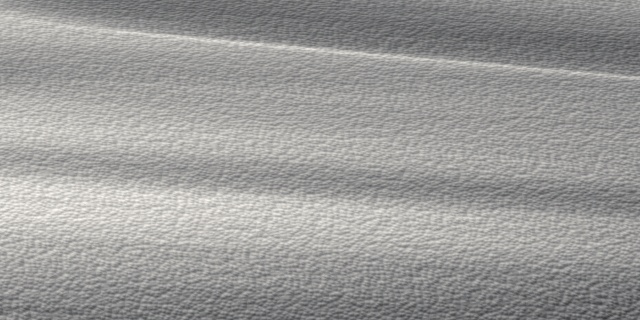
This texture is drawn by a Shadertoy shader. Its source:

```glsl
// Wind-smoothed snow slopes in raking light: a bright crest, soft drifts and a grainy crust.
#define BASE_TONE 0.685
#define SIDE_FALLOFF 0.12
#define FAR_DARK 0.41
#define FAR_LIGHT 0.57
#define CREST_SHINE 0.13
#define FOOT_SHADE 0.19
#define STREAK_GAIN 0.012
#define GRAIN_GAIN 0.19
#define GRAIN_FREQ vec2(58.0, 150.0)
#define COOL_TINT vec3(0.995, 1.0, 1.012)
#define WARM_TINT vec3(1.012, 1.0, 0.975)

vec2 hash2(vec2 p) {
    vec3 h = fract(p.xyx * vec3(0.1031, 0.1030, 0.0973));
    h += dot(h, h.yzx + 33.33);
    return fract((h.xx + h.yz) * h.zy);
}

// Distance to the nearest scattered cell point
float cellular(vec2 p) {
    vec2 cell = floor(p), local = fract(p);
    float nearest = 4.0;
    for (int j = -1; j <= 1; j++)
        for (int i = -1; i <= 1; i++) {
            vec2 o = vec2(i, j);
            vec2 r = o + hash2(cell + o + 17.0) - local;
            nearest = min(nearest, dot(r, r));
        }
    return sqrt(nearest);
}

// Embossed cells: lit above, shaded below
float relief(vec2 p) {
    return cellular(p) - cellular(p + vec2(0.25, 0.5));
}

// Soft band with separate widths above and below its centre
float band(float offset, float above, float below) {
    float t = offset / (offset < 0.0 ? above : below);
    return exp(-t * t);
}

float crestLine(float u) {
    return 0.068 + 0.175 * u - 0.021 * exp(-10.0 * u);
}

// Long, gently tilted streaks from layered sines
float streaks(float u, float d) {
    float sum = 0.0, gain = 1.0, freq = 31.0;
    for (int i = 0; i < 4; i++) {
        float k = float(i);
        float bend = 0.9 * sin(u * (4.0 + 3.0 * k) + 1.7 * k);
        sum += gain * sin(freq * (d - 0.13 * u) + bend + 2.3 * k);
        freq *= 1.73;
        gain *= 0.75;
    }
    return sum;
}

// Shaded hill behind the crest; h is the height above the crest
float farSlope(float u, float h) {
    float reach = 0.028 + 0.05 * exp(-8.0 * u);
    float glow = 0.33 * (1.0 - 0.65 * u) * exp(-max(h, 0.0) / reach);
    return mix(FAR_DARK, FAR_LIGHT, smoothstep(0.08, 0.22, h)) + glow;
}

// Main slope; d runs downwards from the top edge
float nearSlope(float u, float d, float crest) {
    float tone = BASE_TONE - SIDE_FALLOFF * u;
    tone += 0.08 * (1.0 - 0.5 * u) * exp(-max(d - crest, 0.0) / 0.04);
    tone -= 0.14 * exp(-2.5 * u) * band(d - 0.22 - 0.05 * u, 0.06, 0.06);
    tone += (0.11 - 0.06 * u) * band(d - 0.40 - 0.15 * u + 0.02 * u * u, 0.08, 0.04);
    tone -= (0.04 + 0.05 * u) * band(d - 0.49 - 0.14 * u, 0.05, 0.05);
    tone += (0.16 - 0.09 * u * u) * band(d - 0.585 - 0.13 * u, 0.045, 0.17);
    return tone - FOOT_SHADE * smoothstep(0.68, 1.06, d);
}

void mainImage(out vec4 fragColor, in vec2 fragCoord) {
    vec2 uv = fragCoord / iResolution.xy;
    float u = uv.x, d = 1.0 - uv.y;
    float x = fragCoord.x / iResolution.y;

    // Broad light on both slopes, joined at the crest
    float crest = crestLine(u);
    float h = crest - d;
    float joint = max(0.003, 1.0 / iResolution.y);
    float tone = mix(nearSlope(u, d, crest), farSlope(u, h), smoothstep(-joint, joint, h));
    tone += CREST_SHINE * smoothstep(0.0, 0.35, u) * band(h, 0.008, 0.005);
    tone += STREAK_GAIN * streaks(u, d);

    // Crust grain, coarser towards the foreground
    float row = d - 0.2 * d * d - 0.05 * x;
    vec2 q = vec2(x, row) * GRAIN_FREQ;
    q.x += 0.6 * sin(row * 43.0);
    float grain = relief(q) + 0.5 * relief(q * 0.47 + 9.0);
    tone += GRAIN_GAIN * mix(0.75, 1.2, d) * grain;

    // Cool shadows, warm highlights
    vec3 tint = mix(COOL_TINT, WARM_TINT, smoothstep(0.4, 0.8, tone));
    fragColor = vec4(clamp(tone * tint, 0.0, 1.0), 1.0);
}
```
